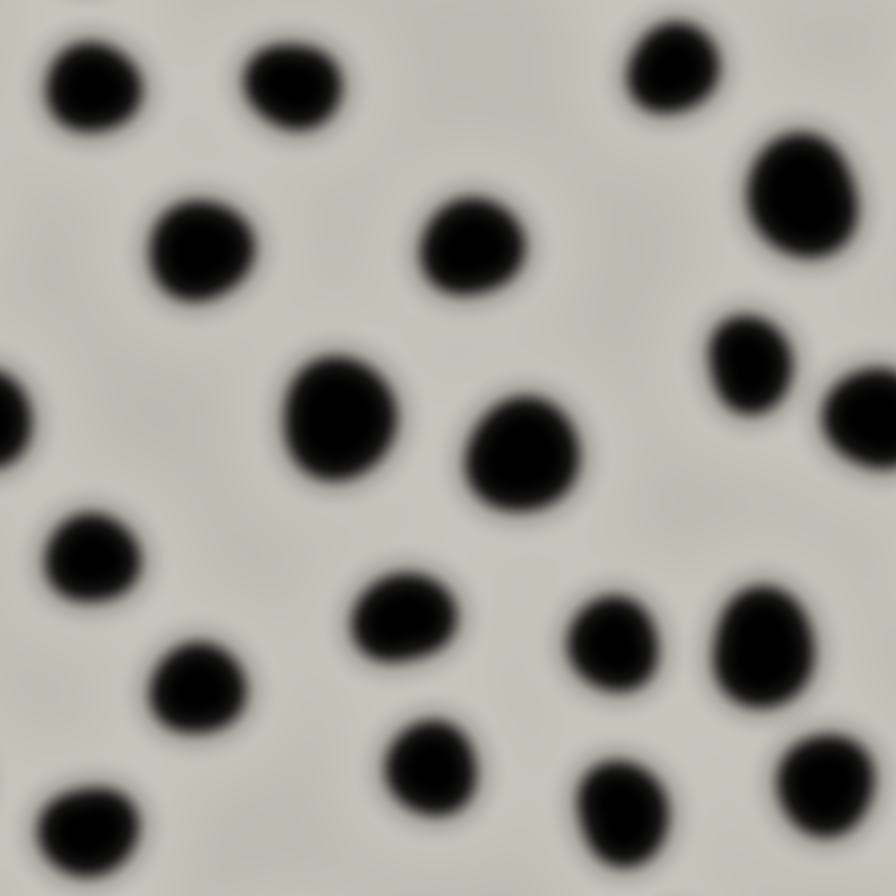
Reproduce this pattern procedurally as a Shadertoy shader.

```glsl
// Soft black spots scattered on warm grey, each with a faint pale halo.
// Spots are thrown at random on a wrapping unit square and kept only where
// they clear the earlier ones; each is a blurred, slightly lopsided ellipse.

const int   SPOT_COUNT  = 19;
const int   MAX_THROWS  = 240;
const float RADIUS_MIN  = 0.052;
const float RADIUS_MAX  = 0.068;
const float GAP         = 0.040;   // least clearance between two spots
const float RIM_INNER   = -0.016;  // crisp rim, as distances from the outline
const float RIM_OUTER   = 0.0115;
const float HAZE_WIDTH  = 0.036;   // half width of the haze around the rim
const float HAZE_SHARE  = 0.45;
const float STRETCH     = 0.10;    // largest elliptic deformation
const float LOBE        = 0.025;   // three-fold lopsidedness
const float HALO_REACH  = 0.062;
const float HALO_GAIN   = 1.5;
const float MOTTLE_CELLS = 8.0;    // whole number, so the noise wraps
const float MOTTLE      = 0.006;
const float SEED        = 3.0;
const float TAU         = 6.2831853;
const vec2  ORIGIN      = vec2(0.854, 0.475);  // canvas corner in the tile

const vec3 GROUND_DARK  = vec3(0.738, 0.726, 0.697);
const vec3 GROUND_LIGHT = vec3(0.786, 0.776, 0.744);
const vec3 SPOT_COLOR   = vec3(0.004);

float hash(vec2 p) {
    return fract(sin(dot(p, vec2(12.9898, 78.233))) * 43758.5453);
}

// Shortest offset on the wrapping unit square
vec2 wrapOffset(vec2 d) {
    return d - floor(d + 0.5);
}

// Wraps a cell index; the half keeps rounding from missing the last cell
vec2 wrapCell(vec2 i, float cells) {
    return i - cells * floor((i + 0.5) / cells);
}

// Value noise that repeats after the given number of cells
float tiledNoise(vec2 uv, float cells) {
    vec2 p = uv * cells;
    vec2 i = floor(p);
    vec2 f = p - i;
    f = f * f * (3.0 - 2.0 * f);
    vec2 a = wrapCell(i, cells);
    vec2 b = wrapCell(i + 1.0, cells);
    return mix(mix(hash(a), hash(vec2(b.x, a.y)), f.x),
               mix(hash(vec2(a.x, b.y)), hash(b), f.x), f.y);
}

// Throws spots (centre, radius) and returns how many found room
int scatterSpots(out vec3 spots[SPOT_COUNT]) {
    int count = 0;
    for (int n = 0; n < MAX_THROWS; n++) {
        if (count == SPOT_COUNT) break;
        float id = float(n);
        vec2 center = vec2(hash(vec2(id, SEED)), hash(vec2(id, SEED + 1.0)));
        float size = hash(vec2(id, SEED + 2.0));
        float radius = mix(RADIUS_MIN, RADIUS_MAX, size * size);
        bool isFree = true;
        for (int k = 0; k < count; k++) {
            vec2 d = wrapOffset(center - spots[k].xy);
            float reach = radius + spots[k].z + GAP;
            if (dot(d, d) < reach * reach) {
                isFree = false;
                break;
            }
        }
        if (isFree) {
            spots[count] = vec3(center, radius);
            count++;
        }
    }
    return count;
}

// Approximate signed distance to a lopsided ellipse
float spotDistance(vec2 d, float radius, float id) {
    float angle = atan(d.y, d.x + 1e-6);
    float turn = TAU * hash(vec2(id, SEED + 3.0));
    float skew = TAU * hash(vec2(id, SEED + 4.0));
    float stretch = STRETCH * mix(0.25, 1.0, hash(vec2(id, SEED + 5.0)));
    float shape = 1.0 + stretch * cos(2.0 * angle - turn)
                      + LOBE * cos(3.0 * angle - skew);
    return length(d) - radius * shape;
}

void mainImage(out vec4 fragColor, in vec2 fragCoord) {
    vec2 uv = fract(fragCoord / iResolution.xy + ORIGIN);

    vec3 spots[SPOT_COUNT];
    int count = scatterSpots(spots);

    // Gather the spots, each a crisp rim within haze, and their glow
    float ground = 1.0;
    float glow = 0.0;
    for (int k = 0; k < count; k++) {
        vec2 d = wrapOffset(uv - spots[k].xy);
        float dist = spotDistance(d, spots[k].z, float(k));
        float rim = smoothstep(RIM_INNER, RIM_OUTER, dist);
        float haze = smoothstep(-HAZE_WIDTH, HAZE_WIDTH, dist);
        ground *= mix(rim, haze, HAZE_SHARE);
        float h = max(dist, 0.0) / HALO_REACH;
        glow += exp(-h * h);
    }

    // Pale halos over a faintly mottled ground, then the spots
    float halo = 1.0 - exp(-HALO_GAIN * glow);
    vec3 color = mix(GROUND_DARK, GROUND_LIGHT, halo);
    color += MOTTLE * (tiledNoise(uv, MOTTLE_CELLS) - 0.5);
    color = mix(SPOT_COLOR, color, ground);
    fragColor = vec4(color, 1.0);
}
```
